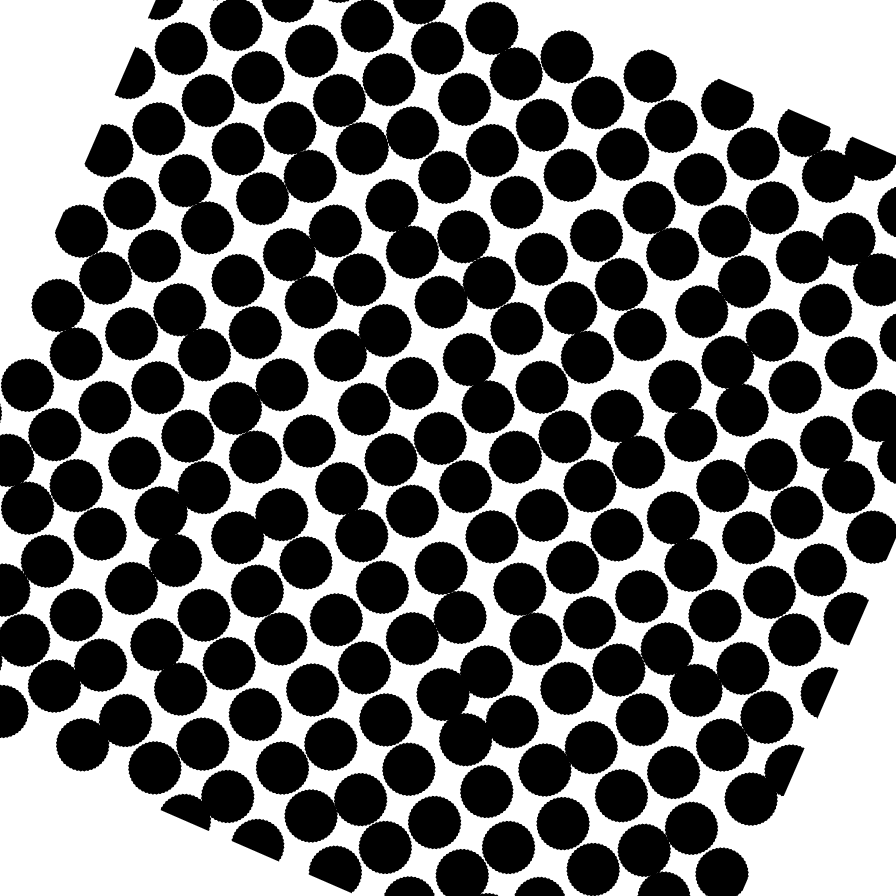
This pattern is drawn by a WebGL 1 fragment shader. Its source:

```glsl
precision highp float;
// Black dots on white: a tilted square lattice, each dot nudged at random
// and finely notched at its rim. A sheet turned the other way trims the field,
// and dots whose lattice point lies off the sheet are left out.
uniform vec2 u_resolution;

const vec3 INK = vec3(0.0);
const vec3 PAPER = vec3(1.0);
const float PITCH = 0.0641;
const float DOT_RADIUS = 0.0294;
const float JITTER = 0.085;            // in lattice cells
const float LATTICE_ANGLE = 0.4581;
const float SHEET_ANGLE = -0.4102;
const vec2 LATTICE_ORIGIN = vec2(-0.0102, 0.0134);

// Coordinates of p in axes turned counterclockwise by angle.
vec2 toTurnedAxes(vec2 p, float angle) {
  float c = cos(angle);
  float s = sin(angle);
  return vec2(c * p.x + s * p.y, c * p.y - s * p.x);
}

vec2 hash2(vec2 cell) {
  vec3 h = fract(cell.xyx * vec3(0.1031, 0.1030, 0.0973) + 0.37);
  h += dot(h, h.yzx + 33.33);
  return fract((h.xx + h.yz) * h.zy);
}

float boxDistance(vec2 p, float halfSize) {
  vec2 d = abs(p) - halfSize;
  return max(d.x, d.y);
}

// Disc with a shallow sawlike ripple around the rim.
float notchedDisc(vec2 p, float radius, float teeth, float depth) {
  float angle = atan(p.y, p.x + 1e-6);
  return length(p) - radius - depth * sin(teeth * angle);
}

bool isOnSheet(vec2 cell) {
  vec2 center = LATTICE_ORIGIN + toTurnedAxes(cell * PITCH, -LATTICE_ANGLE);
  vec2 q = toTurnedAxes(center, SHEET_ANGLE);
  return boxDistance(q + vec2(0.0, 0.003), 0.502) < 0.0;
}

// Nearest dot among the surrounding lattice cells.
float dotField(vec2 p) {
  vec2 local = toTurnedAxes(p - LATTICE_ORIGIN, LATTICE_ANGLE) / PITCH;
  vec2 home = floor(local + 0.5);
  float nearest = 1.0;
  for (int y = -1; y <= 1; y++) {
    for (int x = -1; x <= 1; x++) {
      vec2 cell = home + vec2(float(x), float(y));
      if (isOnSheet(cell)) {
        vec2 nudge = (hash2(cell + 40.0) * 2.0 - 1.0) * JITTER;
        vec2 offset = (local - cell - nudge) * PITCH;
        nearest = min(nearest, notchedDisc(offset, DOT_RADIUS, 44.0, 0.0004));
      }
    }
  }
  return nearest;
}

void main() {
  vec2 p = gl_FragCoord.xy / u_resolution - 0.5;
  float pixel = 1.0 / min(u_resolution.x, u_resolution.y);
  float sheet = boxDistance(toTurnedAxes(p, SHEET_ANGLE), 0.4985);
  float distanceToInk = max(dotField(p), sheet);
  float coverage = clamp(0.5 - distanceToInk / pixel, 0.0, 1.0);
  gl_FragColor = vec4(mix(PAPER, INK, coverage), 1.0);
}
```
